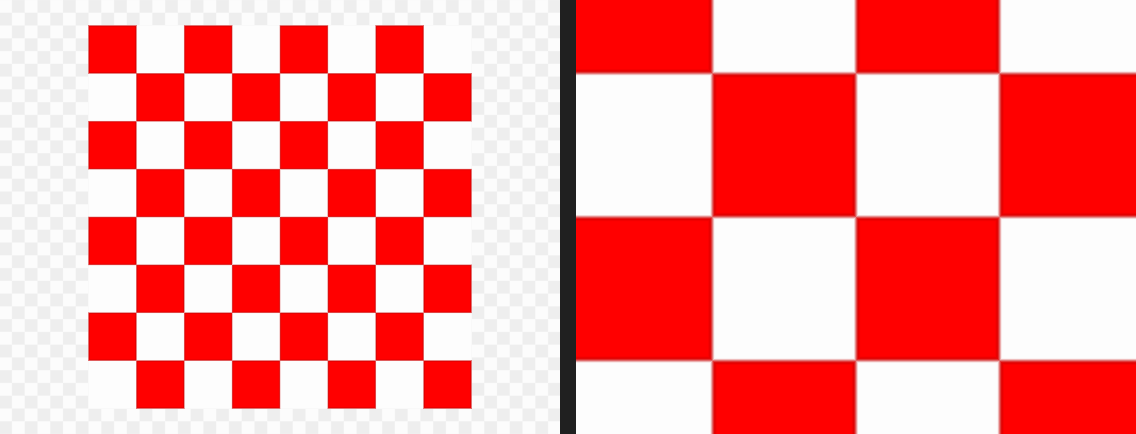
Left, the full canvas; right, a detail of the centre.
A Shadertoy shader for this pattern:

```glsl
// Signed distance to the edges of a checkerboard of 2n by 2n unit cells, positive in odd cells
float checkerDistance(vec2 q, float n) {
    vec2 cell = clamp(floor(q), -n, n - 1.0);
    vec2 line = clamp(round(q), 1.0 - n, n - 1.0);
    vec2 gap = abs(q - line);
    float parity = mod(cell.x + cell.y, 2.0) * 2.0 - 1.0;
    return min(gap.x, gap.y) * parity;
}

void mainImage(out vec4 fragColor, in vec2 fragCoord) {
    // Centred coordinates, 34 backdrop cells to the canvas height
    vec2 p = (fragCoord - 0.5 * iResolution.xy) / iResolution.y * 34.0;
    float soft = max(0.07, 0.7 * 34.0 / iResolution.y);

    // Pale backdrop checks
    float backdrop = checkerDistance(p, 200.0);
    vec3 color = mix(vec3(0.99), vec3(0.932), smoothstep(-soft, soft, backdrop));

    // White board, 30 backdrop cells wide
    float board = 15.0 - max(abs(p.x), abs(p.y));
    color = mix(color, vec3(0.994), smoothstep(-soft, soft, board));

    // Eight by eight board squares, the odd ones red
    float square = min(checkerDistance(p / 3.75, 4.0) * 3.75, board);
    color = mix(color, vec3(1.0, 0.0, 0.0), smoothstep(-soft, soft, square));

    // Faint dark rim just inside each red square
    color *= 1.0 - 0.12 * (1.0 - smoothstep(0.02, 0.1, abs(square - 0.03)));

    fragColor = vec4(color, 1.0);
}
```
